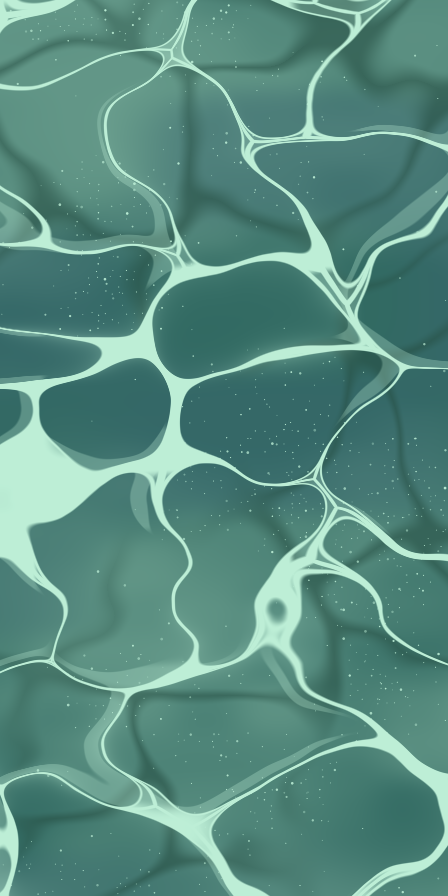
This texture is drawn by a Shadertoy shader. Its source:

```glsl
// Sunlit water seen from above: a bright caustic web over deep teal.
// Warped Voronoi borders with a smooth minimum give thin lines that swell at
// the junctions; shifted copies add ghost bands and blurred shadows below.

const vec3 DEEP   = vec3(0.195, 0.415, 0.385);
const vec3 PALE   = vec3(0.385, 0.590, 0.530);
const vec3 BLUE   = vec3(0.220, 0.400, 0.430);
const vec3 SHADOW = vec3(0.150, 0.310, 0.265);
const vec3 FOAM   = vec3(0.740, 0.935, 0.840);
const vec2 CELLS = vec2(2.7, 3.4);    // web cells per canvas width
const float LINE_WIDTH = 0.010;       // half width of a line, in cells
const vec2 GHOST_SHIFT = vec2(0.07, -0.06);
const vec2 SHADOW_SHIFT = vec2(7.3, 3.6);

float hash(vec2 p) {
    vec3 q = fract(vec3(p.xyx) * 0.1031);
    q += dot(q, q.yzx + 33.33);
    return fract((q.x + q.y) * q.z);
}

vec2 hash2(vec2 p) {
    return vec2(hash(p + 17.3), hash(p + 71.9));
}

float noise(vec2 p) {
    vec2 i = floor(p), f = fract(p);
    f = f * f * f * (f * (f * 6.0 - 15.0) + 10.0);
    return mix(mix(hash(i), hash(i + vec2(1, 0)), f.x),
               mix(hash(i + vec2(0, 1)), hash(i + vec2(1, 1)), f.x), f.y);
}

float fbm(vec2 p) {
    return 0.55 * noise(p) + 0.30 * noise(p * 2.1 + 5.2) + 0.15 * noise(p * 4.3 + 9.7);
}

// Bends the straight Voronoi borders into flowing curves
vec2 warp(vec2 p) {
    vec2 slow = vec2(noise(p * 1.1 + 3.1), noise(p * 1.1 + 40.7)) - 0.5;
    vec2 quick = vec2(noise(p * 2.7 + 11.5), noise(p * 2.7 + 63.2)) - 0.5;
    return p + 0.75 * slow + 0.20 * quick;
}

vec2 site(vec2 cell) {
    return cell + 0.5 + 0.85 * (hash2(cell + 100.0) - 0.5);
}

// Distance to the cell border: x rounded at the corners by k, y exact
vec2 web(vec2 p, float k) {
    vec2 home = floor(p), nearest = vec2(0), nearCell = home;
    float best = 1e3;
    for (int j = -1; j <= 1; j++)
    for (int i = -1; i <= 1; i++) {
        vec2 cell = home + vec2(i, j), r = site(cell) - p;
        if (dot(r, r) < best) { best = dot(r, r); nearest = r; nearCell = cell; }
    }
    float sum = 0.0, border = 1e3;
    for (int j = -2; j <= 2; j++)
    for (int i = -2; i <= 2; i++) {
        if (i == 0 && j == 0) continue;
        vec2 r = site(nearCell + vec2(i, j)) - p;
        float d = dot(0.5 * (nearest + r), normalize(r - nearest));
        border = min(border, d);
        sum += exp(-d / k);
    }
    return vec2(-k * log(sum + 1e-9), border);
}

// Fine drifting specks, gathered in clusters
float specks(vec2 p, float pixel) {
    float light = 0.0;
    for (int layer = 0; layer < 2; layer++) {
        float scale = layer == 0 ? 24.0 : 62.0;
        vec2 q = p * scale, cell = floor(q);
        vec2 centre = 0.25 + 0.5 * hash2(cell + 31.0);
        float cluster = smoothstep(0.45, 0.80, noise(cell / scale * 4.5 + 8.0));
        float present = step(hash(cell + 5.0), 0.015 + 0.30 * cluster);
        float radius = mix(0.0008, 0.0028, pow(hash(cell + 9.0), 5.0));
        float d = length(fract(q) - centre) / scale;
        float dot1 = 1.0 - smoothstep(radius - 0.5 * pixel, radius + 0.7 * pixel, d);
        light = max(light, present * dot1 * mix(0.35, 0.95, hash(cell + 13.0)));
    }
    return light;
}

void mainImage(out vec4 fragColor, in vec2 fragCoord) {
    vec2 p = fragCoord / iResolution.x;
    float pixel = 1.0 / iResolution.x;
    float aa = 0.8 * CELLS.y * pixel;
    vec2 q = p * CELLS + vec2(2.0, 5.0);
    vec2 w = warp(q);

    // Water body: broad pale, blue and deep patches
    float light = fbm(p * vec2(1.5, 2.2) + 2.4);
    vec3 col = mix(DEEP, PALE, smoothstep(0.28, 0.82, light + 0.12 * smoothstep(1.5, 2.0, p.y)));
    col = mix(col, BLUE, 0.45 * smoothstep(0.5, 0.8, noise(p * vec2(1.6, 3.0) + 20.0)));

    // Blurred shadow of the web on the bed
    float under = web(warp(q * 0.95 + SHADOW_SHIFT), 0.07).x;
    float shade = 1.0 - smoothstep(-0.03, 0.085, under);
    col = mix(col, SHADOW, 0.60 * shade * smoothstep(0.25, 0.65, noise(q * 0.7 + 50.0)));

    // Translucent ghost bands beside the lines
    float ghost = web(w + GHOST_SHIFT + 0.10 * (noise(q * 1.5) - 0.5), 0.05).x;
    float ghostWidth = 0.045 * smoothstep(0.40, 0.75, noise(q * 1.1 + 27.0));
    float band = (1.0 - smoothstep(-aa, aa, ghost - ghostWidth)) * smoothstep(0.0, 0.02, ghostWidth);
    col = mix(col, FOAM, 0.30 * band);

    // Bright web: swollen junctions, some with small hollows, and a soft glow
    float swell = mix(0.025, 0.105, smoothstep(0.25, 0.75, noise(q * 0.9 + 14.0)));
    vec2 d = web(w, swell);
    float width = LINE_WIDTH * (0.75 + 2.2 * pow(noise(q * 1.6 + 33.0), 4.0) + 0.3 * noise(q * 14.0));
    float lines = 1.0 - smoothstep(-aa, aa, d.x - width);
    float hollow = smoothstep(-aa, aa, d.y - 1.3 * width) * smoothstep(-aa, aa, -d.x - 0.4 * width);
    lines *= 1.0 - 0.75 * hollow * smoothstep(0.45, 0.6, noise(q * 2.0 + 70.0));
    float glow = exp(-max(d.x, 0.0) / 0.075) * smoothstep(0.45, 0.85, noise(q * 1.3 + 81.0));
    col = mix(col, FOAM, 0.32 * glow);
    col = mix(col, FOAM, specks(p, pixel));
    col = mix(col, FOAM, lines);

    fragColor = vec4(col, 1.0);
}
```
